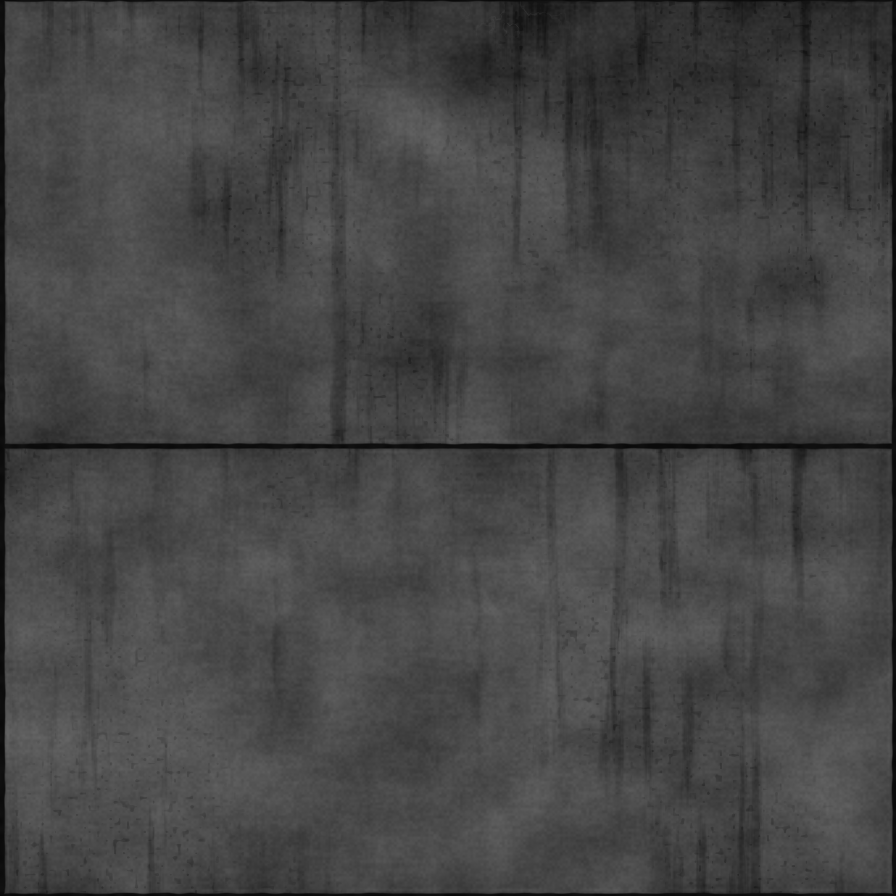
Write a WebGL 1 fragment shader that draws this texture.

```glsl
precision highp float;
// Two wide slabs of dark stained concrete, stacked one above the other with black joints.
// Layered value noise gives clouds, vertical run marks and grain; box distances
// give the joints and a faint rectangular stain, and a loop places three drips.

uniform vec2 u_resolution;

float hash(vec2 p) {
  vec3 q = fract(p.xyx * vec3(0.1031, 0.1030, 0.0973));
  q += dot(q, q.yzx + 33.33);
  return fract((q.x + q.y) * q.z);
}

float noise(vec2 p) {
  vec2 i = floor(p), f = fract(p);
  f *= f * (3.0 - 2.0 * f);
  return mix(mix(hash(i), hash(i + vec2(1.0, 0.0)), f.x),
             mix(hash(i + vec2(0.0, 1.0)), hash(i + 1.0), f.x), f.y);
}

float fbm(vec2 p) {
  float sum = 0.0, amp = 0.5;
  for (int i = 0; i < 5; i++) {
    sum += amp * noise(p);
    p = p * 2.03 + vec2(17.3, 9.1);
    amp *= 0.5;
  }
  return sum;
}

float roundBox(vec2 p, vec2 halfSize, float radius) {
  vec2 q = abs(p) - halfSize + radius;
  return length(max(q, 0.0)) + min(max(q.x, q.y), 0.0) - radius;
}

// Soft spot with separate radii
float blob(vec2 p, vec2 radii) {
  p /= radii;
  return exp(-dot(p, p));
}

// Dark rim, paler inside and wet strip below the rectangular stain
float ghostStain(vec2 uv) {
  vec2 p = uv - vec2(0.475, 0.755);
  float d = roundBox(p, vec2(0.197, 0.152), 0.025) + 0.016 * (fbm(uv * 18.0) - 0.48);
  float wear = smoothstep(0.25, 0.65, fbm(uv * 7.0 + 40.0));
  float rim = exp(-abs(d - 0.006) * 55.0) * mix(0.35, 1.0, wear);
  float inside = smoothstep(0.015, -0.03, d);
  return 0.014 * inside - 0.034 * rim
       + 0.022 * blob(uv - vec2(0.54, 0.555), vec2(0.10, 0.035));
}

// Pale spots with dark runs above and below them
float drips(vec2 uv) {
  float tone = 0.0;
  for (int i = 0; i < 3; i++) {
    float k = float(i);
    vec2 p = uv - vec2(0.305 + 0.226 * k + 0.055 * step(1.5, k), 0.32);
    float ragged = smoothstep(0.25, 0.6, fbm(uv * vec2(70.0, 22.0)));
    float wander = 0.008 * (noise(vec2(k * 9.0, uv.y * 25.0)) - 0.5);
    float run = exp(-abs(p.x + wander) * 130.0)
              * smoothstep(-0.20, -0.06, p.y) * smoothstep(0.10, 0.03, p.y);
    tone += 0.045 * blob(p - vec2(0.012, 0.0), vec2(0.014, 0.007))
          + 0.014 * blob(p - vec2(0.02, 0.04), vec2(0.05, 0.03))
          - 0.065 * run * ragged;
  }
  return tone;
}

void main() {
  vec2 uv = gl_FragCoord.xy / u_resolution;
  float px = 1.0 / min(u_resolution.x, u_resolution.y);
  float upper = step(0.502, uv.y);

  // Distance inward from the edge of the slab, slightly chipped
  vec2 low = vec2(0.0055, mix(0.003, 0.5047, upper));
  vec2 high = vec2(0.9958, mix(0.4993, 0.9985, upper));
  vec2 inset = min(uv - low, high - uv);
  float edge = min(inset.x, inset.y) - 0.0014 * (noise(uv * 75.0) - 0.5);

  // Clouds, with a different field on each slab
  vec2 field = uv + upper * vec2(13.7, 5.2);
  float tone = mix(0.299, 0.278, upper);
  tone += 0.17 * (fbm(field * vec2(5.0, 6.0)) - 0.48);
  tone += 0.15 * (fbm(field * vec2(13.0, 17.0) + 31.0) - 0.48);
  tone += 0.06 * (fbm(field * vec2(38.0, 9.0) + 70.0) - 0.48);

  // Vertical run marks in patches, stronger below each top edge
  float below = high.y - uv.y;
  float patches = smoothstep(0.36, 0.65, fbm(field * vec2(6.0, 4.0) + 90.0));
  float wet = blob(uv - vec2(0.52, 0.55), vec2(0.2, 0.05));
  float runs = smoothstep(0.50, 0.78, fbm(field * vec2(65.0, 5.0) + 50.0));
  tone -= 0.085 * runs * clamp(patches + wet + 0.5 * exp(-below * 9.0), 0.0, 1.0);

  // Grime under the top edges and towards the right of the upper slab
  tone -= 0.075 * exp(-below * 17.0) * fbm(field * vec2(9.0, 5.0) + 12.0);
  tone -= upper * 0.035 * blob(uv - vec2(0.72, 0.96), vec2(0.20, 0.09));
  tone -= upper * 0.020 * smoothstep(0.58, 0.88, uv.x);
  tone += upper * 0.028 * blob(uv - vec2(0.215, 0.82), vec2(0.05, 0.09));
  tone += mix(drips(uv), ghostStain(uv), upper);

  // Fine grain, faint horizontal brushing and small pits
  tone += 0.034 * (noise(uv * 340.0) - 0.5) + 0.022 * (noise(uv * 170.0) - 0.5);
  tone += 0.016 * (noise(uv * vec2(30.0, 260.0)) - 0.5);
  tone -= 0.055 * smoothstep(0.76, 0.95, noise(uv * 210.0 + 5.0)) * patches;

  // Pale hairline scratches near the top
  float hair = 1.0 - smoothstep(0.0, 0.025, abs(fbm(uv * 28.0 + 3.0) - 0.48));
  tone += 0.05 * hair * blob(uv - vec2(0.58, 0.98), vec2(0.05, 0.025));

  // Shaded border, worn lip and black joints
  tone -= 0.040 * exp(-max(edge, 0.0) * 75.0);
  tone += 0.035 * exp(-pow((edge - 0.0035) / 0.0018, 2.0)) * noise(uv * 24.0);
  float joint = 0.035 + 0.03 * noise(uv * 120.0);
  float face = smoothstep(-0.5 * px - 0.0006, 0.5 * px + 0.0006, edge);
  gl_FragColor = vec4(vec3(mix(joint, clamp(tone, 0.08, 0.42), face)), 1.0);
}
```
